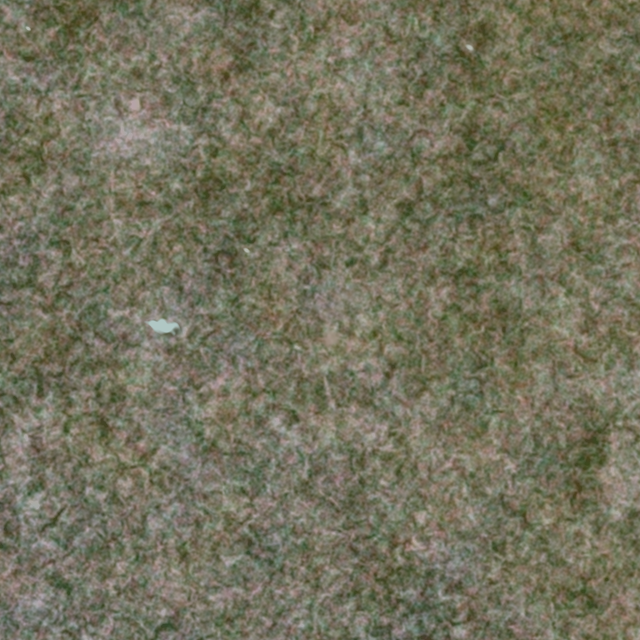
A WebGL 1 fragment shader for this texture:

```glsl
precision highp float;

uniform vec2 u_resolution;

const vec3 DARK_GRASS = vec3(0.340, 0.346, 0.240);
const vec3 DRY_THATCH = vec3(0.600, 0.575, 0.535);
const vec3 WARM_TINT  = vec3(0.010, 0.002, -0.032);
const vec3 RUST_TINT  = vec3(0.085, -0.045, 0.010);
const vec3 COOL_TINT  = vec3(-0.030, 0.000, 0.055);
const vec3 CLOD       = vec3(0.640, 0.570, 0.520);
const vec3 STONE      = vec3(0.690, 0.780, 0.770);
const vec3 FLECK      = vec3(0.760, 0.780, 0.750);
const vec3 SHADOW     = vec3(0.240, 0.260, 0.180);

vec2 hash22(vec2 p) {
  vec3 q = fract(p.xyx * vec3(0.1031, 0.1030, 0.0973));
  q += dot(q, q.yzx + 33.33);
  return fract((q.xx + q.yz) * q.zy);
}

float cornerSlope(vec2 cell, vec2 offset) {
  return dot(hash22(cell) * 2.0 - 1.0, offset);
}

// Gradient noise, centred on zero
float noise(vec2 p) {
  vec2 i = floor(p), f = fract(p);
  vec2 w = f * f * f * (f * (f * 6.0 - 15.0) + 10.0);
  vec2 e = vec2(1.0, 0.0);
  float low = mix(cornerSlope(i, f), cornerSlope(i + e, f - e), w.x);
  float high = mix(cornerSlope(i + e.yx, f - e.yx),
                   cornerSlope(i + e.xx, f - e.xx), w.x);
  return mix(low, high, w.y);
}

// Noise on a turned and shifted grid, so layers do not line up
float layer(vec2 p, float frequency, float seed) {
  vec2 turned = mat2(0.8, 0.6, -0.6, 0.8) * p;
  return noise(turned * frequency + vec2(211.0, 157.0) + seed * 17.3);
}

// Soft elliptical patch: one at the centre, zero outside
float patchMask(vec2 p, vec2 centre, vec2 radius) {
  return 1.0 - smoothstep(0.2, 1.0, length((p - centre) / radius));
}

// Small solid body with an uneven rim
float bodyMask(vec2 p, vec2 centre, vec2 radius, float feather) {
  float rim = 1.0 + 0.9 * layer(p, 90.0, 9.0);
  float d = (length((p - centre) / radius) - rim) * min(radius.x, radius.y);
  return 1.0 - smoothstep(-feather, feather, d);
}

// Rare bright specks, one candidate per cell
float fleckMask(vec2 p, float cells, float chance) {
  vec2 id = floor(p * cells);
  vec2 dice = hash22(id + 71.0);
  vec2 d = fract(p * cells) - (0.2 + 0.6 * hash22(id + 13.0));
  d.y += 0.4 * d.x;
  float r = length(d * vec2(0.7, 1.0)) / cells;
  float size = mix(0.0020, 0.0040, dice.y);
  return step(dice.x, chance) * (1.0 - smoothstep(size * 0.4, size * 1.5, r));
}

// Share of dry thatch: broad wear plus progressively finer clumps
float thatch(vec2 p, float dryness) {
  vec2 warp = vec2(layer(p, 38.0, 1.0), layer(p, 38.0, 2.0));
  vec2 q = p + 0.012 * warp;
  float broad = 0.42 * layer(p, 4.0, 3.0) + 0.48 * layer(q, 10.0, 4.0);
  float clumps = 0.60 * layer(q, 25.0, 5.0) + 0.85 * layer(q, 54.0, 6.0);
  float blades = 0.92 * layer(q, 100.0, 7.0) + 0.55 * layer(p, 180.0, 8.0);
  return 0.37 + 0.14 * dryness + broad
       + (clumps + blades) * mix(0.85, 1.12, dryness);
}

void main() {
  vec2 uv = gl_FragCoord.xy / u_resolution;

  // Worn ground lies lower left; greener, warmer turf lies upper right
  float slope = 0.62 - 0.55 * uv.x - 0.50 * (uv.y - 0.5);
  float dryness = clamp(slope + 0.5 * layer(uv, 3.0, 11.0) + 0.1, 0.0, 1.0);
  float wear = patchMask(uv, vec2(0.99, 0.26), vec2(0.07, 0.11))
             + 0.7 * patchMask(uv, vec2(0.21, 0.80), vec2(0.10, 0.08))
             - 0.7 * patchMask(uv, vec2(0.92, 0.30), vec2(0.04, 0.10));

  float tone = clamp(thatch(uv, dryness) + 0.32 * wear, -0.35, 1.35);
  vec3 colour = mix(DARK_GRASS, DRY_THATCH, tone);

  // Regional warmth and small rusty, green and grey shifts
  colour += WARM_TINT * (0.8 - 1.6 * dryness);
  colour += RUST_TINT * (layer(uv, 62.0, 12.0) + 0.5 * layer(uv, 17.0, 13.0));
  colour += COOL_TINT * (layer(uv, 85.0, 14.0) + layer(uv, 12.0, 15.0));

  // Clod, pale stone with its shadow, and stray flecks
  float clod = bodyMask(uv, vec2(0.518, 0.472), vec2(0.012, 0.011), 0.006);
  float shade = bodyMask(uv, vec2(0.268, 0.484), vec2(0.016, 0.010), 0.006);
  vec2 tilted = uv + vec2(0.0, 0.25 * (uv.x - 0.254));
  float stone = bodyMask(tilted, vec2(0.254, 0.491), vec2(0.020, 0.011), 0.003);
  colour = mix(colour, CLOD, 0.75 * clod);
  colour = mix(colour, SHADOW, 0.6 * shade);
  colour = mix(colour, STONE, stone);
  colour = mix(colour, FLECK, 0.85 * fleckMask(uv, 9.0, 0.07));

  gl_FragColor = vec4(colour, 1.0);
}
```
